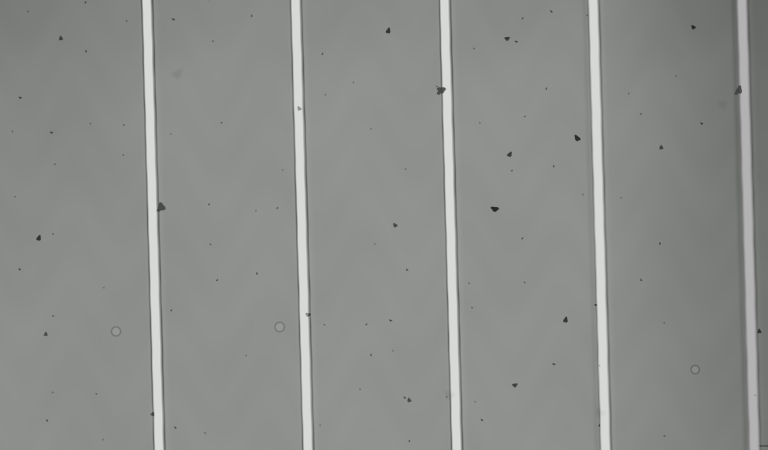
A WebGL 1 fragment shader for this pattern:

```glsl
precision highp float;
// Grey plate ruled by five slightly leaning bright grooves, with dust specks and faint rings.
uniform vec2 u_resolution;

// Lengths are fractions of the canvas height.
const float SPACING = 0.3307;
const float FIRST_X = 0.3535;
const float LEAN = 0.0275;
const float LAST_GROOVE = 4.0;

float hash(vec2 p) {
  return fract(sin(dot(p, vec2(127.1, 311.7))) * 4375.85);
}

vec2 hash2(vec2 p) {
  return vec2(hash(p), hash(p + 19.7));
}

// Soft stripe of the given half width around d = 0.
float band(float d, float halfWidth, float soft) {
  return 1.0 - smoothstep(halfWidth - soft, halfWidth + soft, abs(d));
}

// Uneven dark grain; q is relative to its centre.
float grain(vec2 q, float radius, float seed, float soft) {
  float turn = seed * 6.283;
  float c = cos(turn);
  float s = sin(turn);
  q = vec2(c * q.x + s * q.y, c * q.y - s * q.x);
  q.y *= 1.0 + 0.6 * seed;
  float wobble = 1.0 + 0.18 * sin(3.0 * atan(q.y, q.x + 0.00001) + turn);
  return 1.0 - smoothstep(radius * wobble - soft, radius * wobble + soft, length(q));
}

// One optional grain per cell, kept clear of the cell borders.
float dust(vec2 p, float cell, float density, vec2 radii, float seed, float soft) {
  vec2 id = floor(p / cell);
  vec2 centre = (id + 0.2 + 0.6 * hash2(id + seed)) * cell;
  float pick = hash(id + seed + 41.3);
  float size = hash(id + seed + 73.9);
  float radius = mix(radii.x, radii.y, size * size);
  return step(pick, density) * grain(p - centre, radius, size, soft) * (0.55 + 0.45 * size);
}

// Sparse thin circles: dark rim with a paler inside.
float rings(vec2 p, float cell, float density, float seed, float soft) {
  vec2 id = floor(p / cell);
  vec2 centre = (id + 0.2 + 0.6 * hash2(id + seed)) * cell;
  float radius = mix(0.006, 0.014, hash(id + seed + 5.1));
  float r = length(p - centre);
  float rim = band(r - radius, 0.0012, soft);
  float inside = band(r, radius * 0.75, soft);
  return step(hash(id + seed + 8.6), density) * (0.12 * rim - 0.03 * inside);
}

// Uneven lighting with a low mottle.
float plateTone(vec2 p) {
  float tone = 0.553 + 0.012 * band(p.x - 0.85, 0.35, 0.3);
  tone -= 0.105 * smoothstep(1.28, 1.68, p.x) * (0.65 + 0.35 * p.y);
  tone -= 0.045 * smoothstep(0.45, 0.0, p.x) * smoothstep(0.2, 1.0, p.y);
  tone -= 0.03 * smoothstep(0.75, 1.05, p.y);
  tone += 0.004 * sin(p.x * 17.0 + 2.0 * sin(p.y * 11.0));
  return tone + 0.003 * sin(p.y * 43.0 + 3.0 * sin(p.x * 29.0));
}

// Groove profile: pale core, dark side lines and a faint outer glow.
float addGroove(float tone, float d, float y, float n, float px) {
  float blur = smoothstep(1.8, LAST_GROOVE, n);
  float soft = max(px, 0.0012 + 0.0035 * blur);
  d += 0.0004 * sin(y * 61.0 + n * 2.0) * sin(y * 23.0);
  float wear = 0.85 + 0.15 * sin(y * 37.0 + 2.0 * sin(y * 15.0 + n));
  tone += 0.025 * band(d - 0.004, 0.018, 0.008);
  tone -= 0.2 * wear * (1.0 - 0.45 * blur) * band(d + 0.0115, 0.0014, soft);
  tone -= 0.24 * wear * (1.0 - 0.4 * blur) * band(d - 0.0135, 0.0014, soft);
  tone -= 0.06 * blur * band(d + 0.019, 0.004, 0.006);
  float coreTone = mix(0.845, 0.70, smoothstep(2.9, LAST_GROOVE, n));
  return mix(tone, coreTone, band(d, 0.0092 + 0.001 * blur, soft));
}

// Dirt clinging to the sides of every other groove.
float grooveDirt(float d, float y, float n, float px) {
  float later = step(1.0, n);
  vec2 q = vec2(d - mix(0.02, -0.012, later), y - mix(0.54, 0.8, later));
  float lump = grain(q, 0.009, 0.3 + 0.1 * n, px);
  lump = max(lump, grain(q + vec2(0.006, 0.006), 0.005, 0.7, px));
  return lump * (1.0 - mod(n, 2.0));
}

void main() {
  vec2 p = gl_FragCoord.xy / u_resolution.y;
  float px = 1.0 / u_resolution.y;

  // Nearest groove and signed distance to its centre.
  float along = p.x - FIRST_X + LEAN * p.y;
  float n = clamp(floor(along / SPACING + 0.5), 0.0, LAST_GROOVE);
  float d = along - n * SPACING;

  float tone = plateTone(p);
  // Shaded strip beyond the last groove, closed by a foot line.
  float beyond = step(LAST_GROOVE, n) * smoothstep(0.008, 0.014, d);
  tone -= 0.025 * beyond;
  tone -= 0.2 * beyond * band(p.y - 0.009, 0.0015, px);
  tone = addGroove(tone, d, p.y, n, px);

  // Dust, smudges and rings.
  tone -= 0.28 * dust(p, 0.085, 0.38, vec2(0.0015, 0.0032), 3.0, px);
  tone -= 0.40 * dust(p, 0.2, 0.3, vec2(0.0042, 0.0085), 11.0, px);
  tone -= 0.045 * dust(p, 0.3, 0.3, vec2(0.009, 0.016), 27.0, 0.007);
  tone -= rings(p, 0.42, 0.3, 6.0, px);
  tone = mix(tone, 0.24, 0.85 * grooveDirt(d, p.y, n, px));

  vec3 tint = vec3(-0.004, 0.005, -0.004);
  tint = mix(tint, vec3(0.003, -0.003, 0.002), step(LAST_GROOVE, n) * band(d, 0.012, 0.003));
  gl_FragColor = vec4(clamp(tone + tint, 0.0, 1.0), 1.0);
}
```
